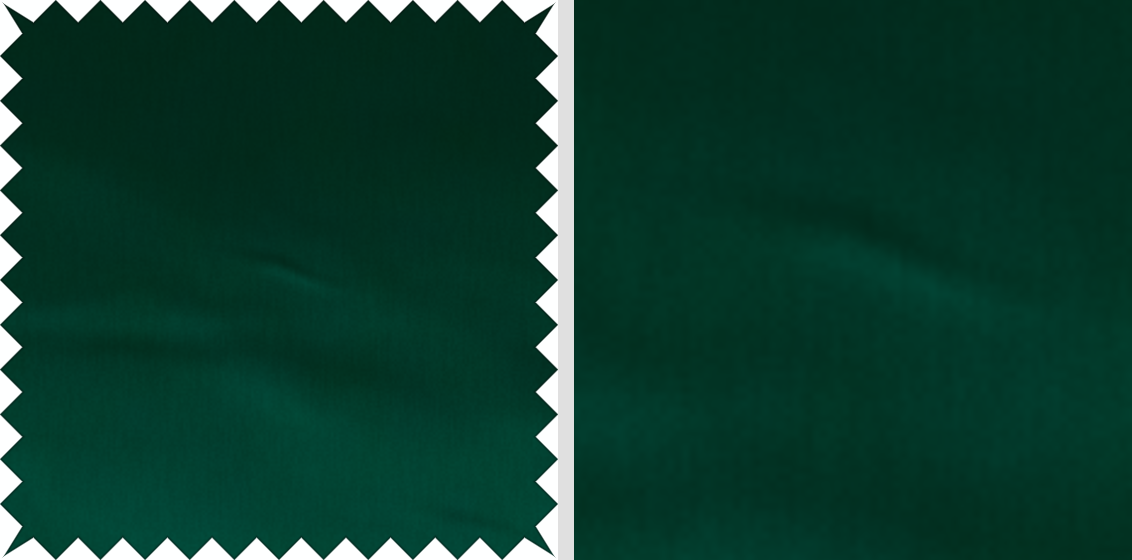
Left, the full canvas; right, a detail of the centre.
A Shadertoy shader for this texture:

```glsl
#define SHADOW_GREEN vec3(0.008, 0.128, 0.075)
#define SHEEN_GREEN  vec3(0.008, 0.318, 0.250)
#define PAPER_WHITE  vec3(0.995, 1.0, 1.0)
#define TOOTH_PITCH  0.08
#define CORNER_SIZE  0.06
#define CORNER_TIP   0.007
#define CLOUD_AMOUNT 0.30
#define THREAD_AMOUNT 0.075
#define GRAIN_AMOUNT 0.10

float hash(vec2 p) {
    vec3 q = fract(vec3(p.xyx) * 0.1031);
    q += dot(q, q.yzx + 33.33);
    return fract((q.x + q.y) * q.z);
}

float noise(vec2 p) {
    vec2 cell = floor(p), f = fract(p);
    f = f * f * (3.0 - 2.0 * f);
    return mix(mix(hash(cell), hash(cell + vec2(1, 0)), f.x),
               mix(hash(cell + vec2(0, 1)), hash(cell + vec2(1, 1)), f.x), f.y);
}

float fbm(vec2 p) {
    float sum = 0.0, amplitude = 0.5;
    for (int i = 0; i < 4; i++) {
        sum += amplitude * noise(p);
        p = mat2(1.9, 0.4, -0.4, 1.9) * p + 7.3;
        amplitude *= 0.5;
    }
    return sum;
}

// Signed distance to the pinked outline, positive on the cloth
float pinkedEdge(vec2 uv) {
    vec2 q = min(uv, 1.0 - uv);
    float along = max(q.x, q.y), depth = min(q.x, q.y);
    float tooth = abs(fract((along - 0.5) / TOOTH_PITCH + 0.5) - 0.5) * TOOTH_PITCH;
    float slope = (0.5 * TOOTH_PITCH - CORNER_TIP) / (CORNER_SIZE - CORNER_TIP);
    float spike = depth - CORNER_TIP - (along - CORNER_TIP) * slope;
    return along > CORNER_SIZE ? (depth - tooth) * 0.707
                               : spike * inversesqrt(1.0 + slope * slope);
}

// Soft slanted streak of light or shade
float fold(vec2 p, vec2 centre, vec2 size, float slope) {
    vec2 d = p - centre;
    d.y -= slope * d.x;
    d /= size;
    return exp(-dot(d, d));
}

float drapeTone(vec2 uv) {
    float tone = mix(0.15, 0.77, 1.0 - smoothstep(-0.05, 0.85, uv.y));

    // Cloudy sheen, drawn out sideways and falling to the right
    vec2 slant = vec2(uv.x, uv.y + 0.22 * uv.x);
    float cloud = fbm(slant * vec2(3.0, 8.0) + 2.0 * fbm(uv * 3.0)) - 0.47;
    tone += cloud * CLOUD_AMOUNT * mix(1.0, 0.4, smoothstep(0.4, 0.9, uv.y));

    // Creases and the broad lights around them
    vec2 p = uv + 0.012 * (vec2(noise(uv * 14.0), noise(uv * 14.0 + 40.0)) - 0.5);
    tone -= 0.20 * fold(p, vec2(0.51, 0.525), vec2(0.085, 0.012), -0.32);
    tone += 0.22 * fold(p, vec2(0.53, 0.500), vec2(0.070, 0.014), -0.25);
    tone += 0.15 * fold(p, vec2(0.28, 0.425), vec2(0.270, 0.024), -0.02);
    tone -= 0.13 * fold(p, vec2(0.27, 0.375), vec2(0.220, 0.022), -0.05);
    tone += 0.14 * fold(p, vec2(0.50, 0.275), vec2(0.130, 0.035), -0.40);
    tone -= 0.13 * fold(p, vec2(0.62, 0.340), vec2(0.160, 0.040), -0.25);
    tone -= 0.18 * fold(p, vec2(0.98, 0.340), vec2(0.110, 0.060), -0.40);
    tone += 0.12 * fold(p, vec2(0.94, 0.235), vec2(0.080, 0.035), -0.20);
    tone -= 0.16 * fold(p, vec2(0.85, 0.075), vec2(0.090, 0.012), -0.25);
    tone += 0.13 * fold(p, vec2(0.12, 0.660), vec2(0.160, 0.070), -0.35);
    return tone;
}

void mainImage(out vec4 fragColor, in vec2 fragCoord) {
    vec2 uv = fragCoord / iResolution.xy;
    float pixel = 1.0 / iResolution.y;

    // Woven surface: upright threads and fine pile
    float tone = drapeTone(uv);
    float weave = THREAD_AMOUNT * (noise(uv * vec2(190.0, 28.0)) - 0.5)
                + GRAIN_AMOUNT * (noise(uv * 230.0 + 11.0) - 0.5);
    tone += weave * mix(0.5, 1.0, smoothstep(0.15, 0.5, tone));
    vec3 cloth = mix(SHADOW_GREEN, SHEEN_GREEN, clamp(tone, 0.0, 1.0));

    // Blotches drifting between leaf green and teal
    cloth.b += 0.022 * (fbm(uv * 12.0 + 5.0) - 0.47);

    // Cut edge with a thin dark rim
    float edge = pinkedEdge(uv);
    cloth *= mix(0.6, 1.0, smoothstep(0.0, 0.005, edge));
    float cover = smoothstep(-0.9 * pixel, 0.9 * pixel, edge);
    fragColor = vec4(mix(PAPER_WHITE, cloth, cover), 1.0);
}
```
